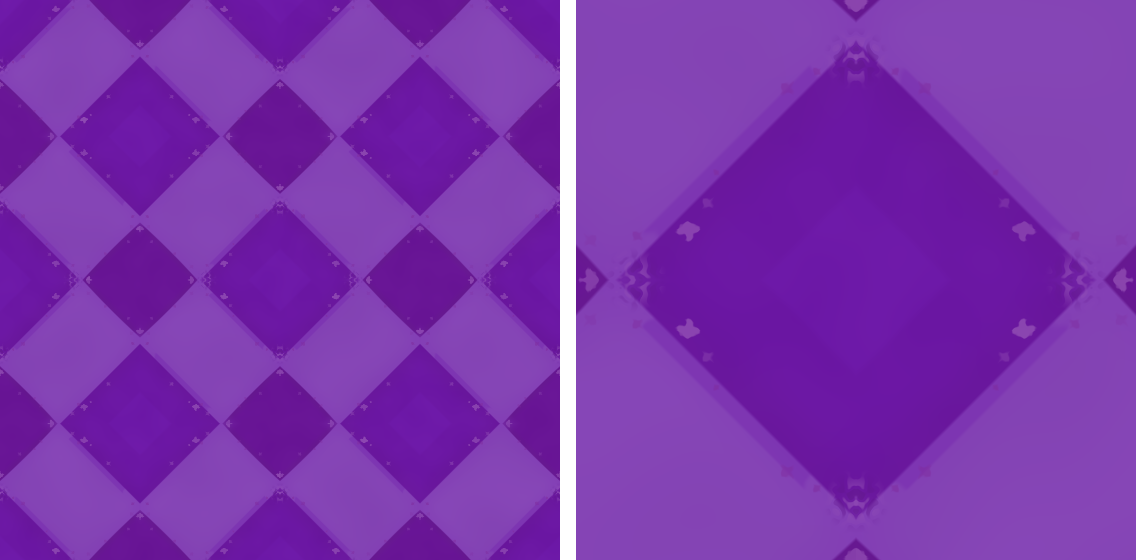
Left: the whole. Right: its middle third, enlarged.
Reproduce this pattern procedurally as a WebGL 1 fragment shader.

```glsl
precision highp float;
// Harlequin floor: large and small dark diamonds alternate over a pale violet ground.
// Four offset copies of one repeating cell are painted in a loop; folded distances
// give edges and worn bands, while hashes and gradient noise add chips and mottling.

uniform vec2 u_resolution;

#define PERIOD vec2(0.5, 0.513)
#define LARGE_RADIUS 0.1425
#define SMALL_RADIUS 0.1025
#define CORE_RADIUS 0.056
#define BAND_WIDTH 0.009
#define CHIP_SPACING 0.021
#define CHIP_DENSITY 0.6
#define GROUND vec3(0.520, 0.268, 0.710)
#define GROUND_RIM vec3(0.510, 0.235, 0.710)
#define LARGE_COLOR vec3(0.420, 0.090, 0.640)
#define SMALL_COLOR vec3(0.408, 0.082, 0.585)
#define PALE vec3(0.580, 0.320, 0.710)

float hash(vec2 p) {
  p = fract(p * vec2(0.1031, 0.1137));
  p += dot(p, p.yx + 33.33);
  return fract((p.x + p.y) * p.x * 97.3);
}

vec2 gradientAt(vec2 cell) {
  float angle = 6.2832 * hash(cell);
  return vec2(cos(angle), sin(angle));
}

float gradientNoise(vec2 p) {
  vec2 i = floor(p), f = fract(p);
  vec2 u = f * f * f * (f * (f * 6.0 - 15.0) + 10.0);
  vec2 e = vec2(1.0, 0.0);
  float low = mix(dot(gradientAt(i), f), dot(gradientAt(i + e), f - e), u.x);
  float high = mix(dot(gradientAt(i + e.yx), f - e.yx),
                   dot(gradientAt(i + 1.0), f - 1.0), u.x);
  return mix(low, high, u.y);
}

// Coverage of the area where d is negative
float fill(float d, float soft) {
  return 1.0 - smoothstep(-soft, soft, d);
}

// Small ragged diamond-shaped fleck
float fleck(vec2 p, float size, float soft) {
  float ragged = size * 0.7 * gradientNoise(p * 260.0 + 17.0);
  return fill(abs(p.x) + abs(p.y) - size + ragged, soft);
}

// One jittered chip per step along an edge; e is (along, across)
vec3 addChips(vec3 col, vec2 e, float halfEdge, float seed, float soft) {
  float id = floor(e.x / CHIP_SPACING);
  vec2 key = vec2(id + 40.0, seed * 13.0 + 5.0);
  float a = hash(key), b = hash(key + 71.0), c = hash(key + 139.0);
  vec2 center = vec2((id + 0.3 + 0.4 * a) * CHIP_SPACING, (b - 0.5) * 0.024);
  float cover = fleck(e - center, mix(0.002, 0.0045, c), soft);
  cover *= step(hash(key + 211.0), CHIP_DENSITY) * step(abs(e.x), halfEdge);
  vec3 tint = center.y < 0.0 ? PALE : vec3(0.50, 0.17, 0.62);
  return mix(col, tint, cover * mix(0.25, 0.65, a));
}

vec3 paintDiamond(vec3 col, vec2 p, float kind, vec2 cell, float soft) {
  bool large = kind < 0.5 || kind > 2.5;
  bool worn = kind < 0.5;
  float radius = large ? LARGE_RADIUS : SMALL_RADIUS;
  vec2 q = abs(p);
  float halfEdge = radius * 0.7071;
  vec2 e = vec2(q.x - q.y, q.x + q.y - radius) * 0.7071;

  // Rim shading and a smeared band on the ground around the large tiles
  col = mix(col, GROUND_RIM, 0.55 * fill(e.y - 0.012, 0.018));
  if (large && (worn || p.x * p.y > 0.0)) {
    float fray = 0.012 * gradientNoise(p * 90.0);
    float band = fill(e.y - BAND_WIDTH, soft) * fill(abs(e.x) - 0.068 + fray, 0.004);
    col = mix(col, vec3(0.475, 0.18, 0.69), 0.6 * band);
  }

  // Tile body: the large one has a faint nested core, the small one bows outward
  vec3 body = SMALL_COLOR;
  float bow = 0.0;
  if (large) {
    float ring = q.x + q.y;
    body = mix(LARGE_COLOR, vec3(0.41, 0.09, 0.605), smoothstep(0.09, 0.142, ring) * 0.7);
    body += vec3(0.008, 0.008, 0.018) * fill(ring - CORE_RADIUS, 0.004);
  } else {
    bow = 0.0018 * (1.0 - pow(e.x / halfEdge, 2.0));
    body = mix(body, vec3(0.40, 0.10, 0.56), fill(-e.y - 0.006, 0.006) * 0.7);
  }
  body += 0.012 * gradientNoise(p * 22.0 + cell * 3.7 + kind);
  col = mix(col, body, fill(e.y - bow, soft));

  // Chips along the edges, then bright flecks at set places
  col = addChips(col, e, halfEdge, kind, soft);
  float wear = 0.6 + 0.25 * hash(cell + step(0.0, p) * 9.0 + 23.0);
  float tip = max(q.x, q.y), side = min(q.x, q.y);
  vec2 spot = large ? q - vec2(0.100, 0.030) : vec2(side, tip - 0.092);
  col = mix(col, PALE, wear * fleck(spot, 0.0065, soft));

  // Mottled pale and dark crumbs at the tips of the worn tiles
  if (worn) {
    float nearTip = fill(length(vec2(side, tip - 0.132)) - 0.012, 0.009);
    float grain = gradientNoise(q * 170.0 + 8.0);
    col = mix(col, PALE, 0.7 * nearTip * smoothstep(0.08, 0.25, grain));
    col = mix(col, vec3(0.38, 0.08, 0.55), 0.7 * nearTip * smoothstep(0.08, 0.25, -grain));
  }
  return col;
}

void main() {
  float extent = min(u_resolution.x, u_resolution.y);
  vec2 p = (gl_FragCoord.xy - 0.5 * u_resolution) / extent;
  float soft = max(0.0012, 0.8 / extent);
  vec3 col = GROUND + 0.018 * gradientNoise(p * 9.0 + 31.0);
  for (int k = 0; k < 4; k++) {
    float kind = float(k);
    vec2 s = p / PERIOD - 0.5 * vec2(mod(kind, 2.0), floor(kind / 2.0));
    vec2 cell = floor(s + 0.5);
    col = paintDiamond(col, (s - cell) * PERIOD, kind, cell, soft);
  }
  gl_FragColor = vec4(col, 1.0);
}
```
